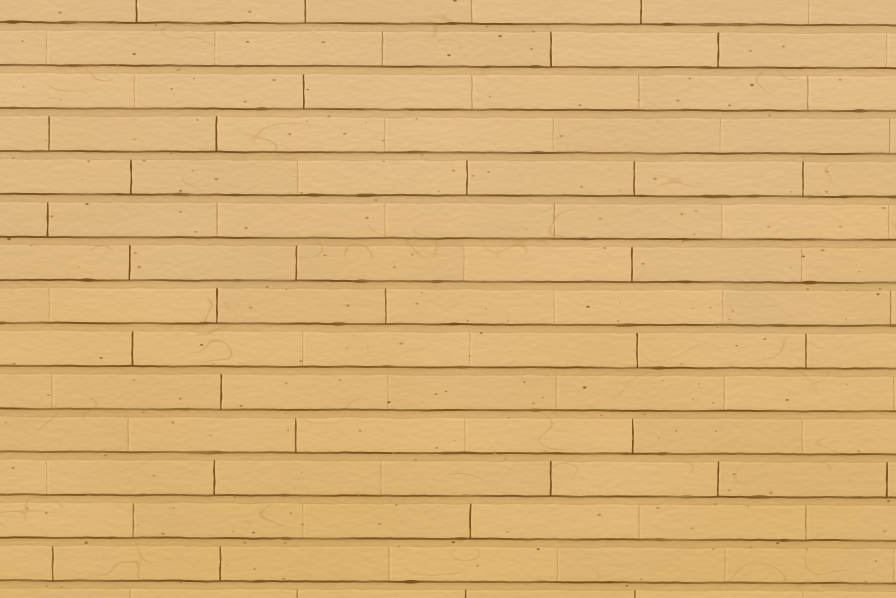
This texture is drawn by a Shadertoy shader. Its source:

```glsl
// Long, thin bricks in running bond under one coat of ochre paint.
// Each course is a recessed mortar strip with a ragged shadow line above it;
// head joints vary from dark gaps to painted-over seams. Lengths are in canvas heights.

const float COURSE = 0.0718;       // height of brick plus mortar
const float BRICK = 0.2812;        // brick length plus joint
const float FIRST_LINE = 0.0371;   // depth of the first shadow line from the top
const float FIRST_JOINT = 0.080;
const float TILT = 0.0033;         // slight fall of the courses to the right
const float MORTAR = 0.0135;       // height of the mortar strip

const vec3 PAINT_TOP = vec3(0.880, 0.730, 0.525);
const vec3 PAINT_LOW = vec3(0.862, 0.700, 0.440);
const vec3 MORTAR_TINT = vec3(0.955, 0.940, 0.900);
const vec3 SEAM = vec3(0.68, 0.51, 0.26);
const vec3 SHADOW = vec3(0.46, 0.30, 0.10);

float hash(vec2 p) {
    vec3 q = fract(p.xyx * vec3(0.1031, 0.1030, 0.0973));
    q += dot(q, q.yzx + 33.33);
    return fract((q.x + q.y) * q.z);
}

float cornerSlope(vec2 cell, vec2 offset) {
    float angle = 6.2832 * hash(cell);
    return dot(vec2(cos(angle), sin(angle)), offset);
}

// Gradient noise, roughly -0.7 to 0.7
float noise(vec2 p) {
    vec2 i = floor(p), f = fract(p);
    vec2 u = f * f * f * (f * (f * 6.0 - 15.0) + 10.0);
    vec2 e = vec2(0.0, 1.0);
    return mix(mix(cornerSlope(i, f), cornerSlope(i + e.yx, f - e.yx), u.x),
               mix(cornerSlope(i + e, f - e), cornerSlope(i + e.yy, f - e.yy), u.x), u.y);
}

float fbm(vec2 p) {
    float sum = 0.0, amp = 0.5;
    for (int i = 0; i < 3; i++) {
        sum += amp * noise(p);
        p = p * 2.03 + 17.3;
        amp *= 0.5;
    }
    return sum;
}

// Pixel coverage of a stroke whose centre lies at distance d
float stroke(float d, float halfWidth, float px) {
    return clamp((halfWidth - abs(d)) / px + 0.5, 0.0, 1.0) * min(1.0, 2.0 * halfWidth / px);
}

// Brushed, uneven paint surface
float paintHeight(vec2 p) {
    return fbm(p * vec2(24.0, 55.0)) + 0.5 * noise(p * vec2(75.0, 125.0));
}

// Sparse small pits, one candidate per grid cell
float pits(vec2 p, float cellSize, float chance, float px) {
    vec2 cell = floor(p / cellSize);
    float size = mix(0.0008, 0.0021, hash(cell + 5.7));
    vec2 centre = (cell + 0.2 + 0.6 * vec2(hash(cell + 1.3), hash(cell + 9.1))) * cellSize;
    vec2 d = (p - centre) * vec2(0.65, 1.0);
    return step(hash(cell + 31.0), chance) * stroke(length(d), size, px);
}

// Hairline cracks along noise contours, limited to a few patches
float cracks(vec2 p, float px) {
    float d = noise(p * vec2(13.0, 24.0) + 40.0) / 26.0;
    return smoothstep(0.2, 0.45, noise(p * vec2(7.0, 11.0) + 71.0)) * stroke(d, 0.0006, px);
}

void mainImage(out vec4 fragColor, in vec2 fragCoord) {
    float px = 1.0 / iResolution.y;
    vec2 p = fragCoord * px;
    p.y = 1.0 - p.y;

    // Course layout, measured down from each shadow line
    float wobble = 0.0013 * noise(p * vec2(16.0, 5.0)) + 0.0007 * noise(p * vec2(65.0, 9.0));
    float depth = p.y - FIRST_LINE - TILT * p.x + wobble;
    float row = floor(depth / COURSE);
    float below = depth - row * COURSE;
    float lineRow = floor(depth / COURSE + 0.5);
    float lineDist = depth - lineRow * COURSE;

    // Head joints, shifted by half a brick on alternate courses
    float shift = FIRST_JOINT + 0.5 * BRICK * mod(row, 2.0) + 0.016 * (hash(vec2(row, 3.0)) - 0.5);
    float joint = floor((p.x - shift) / BRICK + 0.5);
    vec2 jointId = vec2(joint, row) + 50.0;
    float jointDist = p.x - shift - joint * BRICK - 0.004 * (hash(jointId) - 0.5)
                    + 0.0012 * noise(p * vec2(12.0, 50.0));
    vec2 brickId = jointId + vec2(step(0.0, jointDist), 0.0);

    // Paint colour, tone of each brick and relief lit from above
    vec3 color = mix(PAINT_TOP, PAINT_LOW, smoothstep(0.05, 1.1, p.y + 0.3 * noise(p * 3.0)));
    color *= 1.0 + 0.022 * (hash(brickId + 13.0) - 0.5) + 0.02 * fbm(p * 6.0);
    float relief = paintHeight(p + vec2(0.0, 0.002)) - paintHeight(p);
    color *= 1.0 + 0.085 * clamp(relief, -0.6, 0.6);

    // Recessed mortar and the lit upper edge of the brick
    float edge = below - MORTAR - 0.0018 * noise(p * vec2(21.0, 8.0) + 4.0);
    float inBrick = clamp(edge / (px + 0.001) + 0.5, 0.0, 1.0);
    float mortarShade = 0.95 + 0.05 * smoothstep(0.0, 0.008, below);
    color *= mix(MORTAR_TINT * mortarShade, vec3(1.0), inBrick);
    color *= 1.0 + 0.025 * stroke(edge - 0.002, 0.0014, px);
    color *= 1.0 - 0.05 * stroke(edge + 0.0005, 0.0008, px);

    // Head joints: open gaps or faint seams
    float open = smoothstep(0.3, 0.85, hash(jointId + 23.0));
    float ragged = 0.8 + 0.5 * noise(p * vec2(9.0, 70.0) + 8.0);
    float gap = stroke(jointDist, mix(0.0010, 0.0017, open) * ragged, px) * inBrick;
    color = mix(color, mix(SEAM, SHADOW, open), gap * mix(0.4, 0.95, open));
    color *= 1.0 + 0.03 * stroke(jointDist - 0.0035, 0.0012, px) * inBrick;

    // Ragged shadow under each course, thicker where the edge is chipped
    float chip = smoothstep(0.22, 0.55, noise(vec2(p.x * 24.0, lineRow * 7.3 + 0.4)));
    float strength = 0.78 + 0.6 * noise(vec2(p.x * 11.0, lineRow * 5.7 + 0.3));
    color *= 1.0 - 0.07 * exp(-abs(lineDist) / 0.003);
    float shadow = stroke(lineDist, 0.0016 + 0.0013 * chip, px);
    color = mix(color, SHADOW, shadow * clamp(strength, 0.35, 0.95));

    // Wear
    color = mix(color, SEAM, 0.75 * pits(p, 0.031, 0.13, px));
    color = mix(color, SHADOW, 0.7 * pits(p + 3.7, 0.083, 0.12, px));
    color = mix(color, SEAM, 0.5 * cracks(p, px));

    fragColor = vec4(color, 1.0);
}
```
